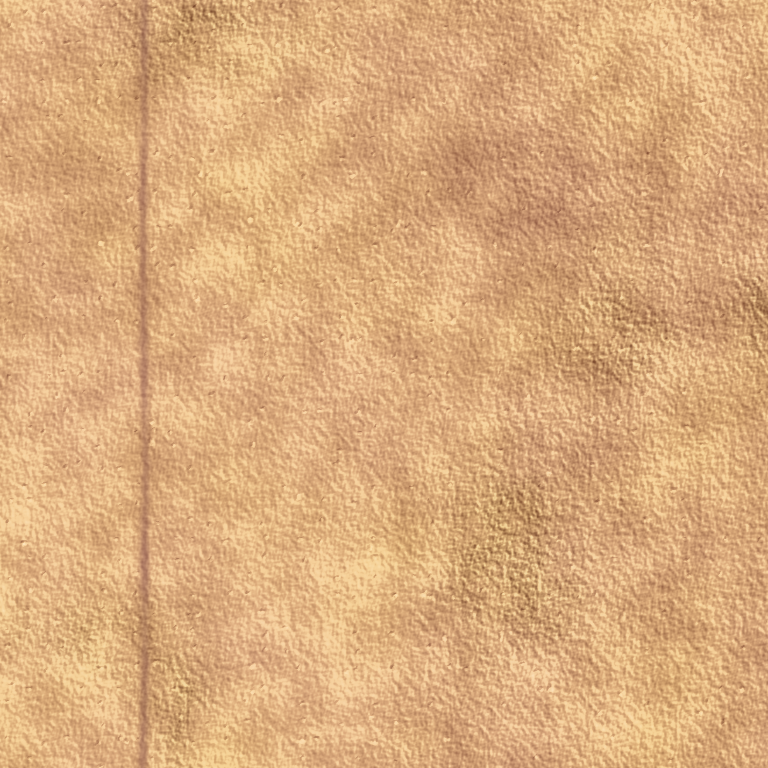
A three.js fragment shader for this texture:

```glsl
// Sandy, weathered plaster with fine lit grain, rough brown patches and one soft vertical seam.
varying vec2 vUv;

float hash(vec2 cell) {
  vec3 q = fract(vec3(cell.xyx) * vec3(0.1031, 0.1030, 0.0973));
  q += dot(q, q.yzx + 33.33);
  return fract((q.x + q.y) * q.z);
}

float cornerSlope(vec2 cell, vec2 offset) {
  float angle = 6.2832 * hash(cell);
  return dot(vec2(cos(angle), sin(angle)), offset);
}

float gradientNoise(vec2 p) {
  vec2 i = floor(p), f = fract(p);
  vec2 u = f * f * f * (f * (f * 6.0 - 15.0) + 10.0);
  vec2 e = vec2(1.0, 0.0);
  return mix(mix(cornerSlope(i, f), cornerSlope(i + e.xy, f - e.xy), u.x),
             mix(cornerSlope(i + e.yx, f - e.yx), cornerSlope(i + e.xx, f - e.xx), u.x), u.y);
}

float fbm(vec2 p) {
  float sum = 0.0, amplitude = 0.5;
  for (int i = 0; i < 5; i++) {
    sum += amplitude * gradientNoise(p);
    p = mat2(0.8, 0.6, -0.6, 0.8) * p * 2.03 + 17.3;
    amplitude *= 0.5;
  }
  return sum;
}

// Soft elliptical blot
float blot(vec2 p, vec2 centre, vec2 radius) {
  vec2 d = (p - centre) / radius;
  return exp(-dot(d, d));
}

// Height of the sandy surface
float grainHeight(vec2 p) {
  return 0.6 * gradientNoise(p * vec2(112.0, 98.0))
       + 0.42 * gradientNoise(p * vec2(225.0, 200.0) + 31.7)
       + 0.2 * gradientNoise(p * 330.0 + 71.3);
}

// Scattered chips: x is the bright rim, y the shadowed pit
vec2 chips(vec2 p, float density, float share, float seed) {
  vec2 q = p * density;
  vec2 cell = floor(q) + seed;
  vec2 centre = 0.3 + 0.4 * vec2(hash(cell + 5.1), hash(cell + 9.7));
  vec2 d = fract(q) - centre;
  float angle = 0.5 + 1.2 * (hash(cell + 3.3) - 0.5);
  d = mat2(cos(angle), -sin(angle), sin(angle), cos(angle)) * d;
  d += 0.08 * gradientNoise(p * 260.0);
  float size = mix(0.07, 0.14, hash(cell + 13.9));
  float rim = 1.0 - smoothstep(0.4, 1.3, length((d + vec2(0.0, 0.06)) / vec2(1.3, 0.8)) / size);
  float pit = 1.0 - smoothstep(0.4, 1.3, length((d - vec2(0.0, 0.07)) / vec2(1.6, 0.6)) / size);
  return vec2(rim, pit) * step(hash(cell + 1.7), share);
}

void main() {
  vec2 p = vUv;
  vec2 warped = p + 0.07 * vec2(fbm(p * 9.0), fbm(p * 9.0 + 40.0));

  // Rough worn patches
  float rough = blot(warped, vec2(0.67, 0.27), vec2(0.09, 0.11))
              + 0.65 * blot(warped, vec2(0.80, 0.57), vec2(0.09, 0.11))
              + 0.75 * blot(warped, vec2(1.00, 0.60), vec2(0.05, 0.07))
              + 0.70 * blot(warped, vec2(0.27, 0.96), vec2(0.11, 0.06))
              + 0.65 * blot(warped, vec2(0.23, 0.07), vec2(0.04, 0.12))
              + 0.50 * blot(warped, vec2(0.10, 0.17), vec2(0.08, 0.06));
  rough = clamp(rough * (0.95 + 2.2 * fbm(p * 24.0)), 0.0, 1.0);
  float coarse = smoothstep(0.3, 0.8, p.x + 0.6 * fbm(p * 4.0));

  // Broad stains and pale areas
  float stain = fbm(p * 3.2 + 8.4);
  float tone = 0.69 + 0.6 * stain + 0.75 * fbm(p * 15.0 + 2.6) - 0.06 * coarse;
  tone += 0.13 * blot(warped, vec2(0.43, 0.16), vec2(0.24, 0.20));
  tone += 0.10 * blot(warped, vec2(0.02, 0.42), vec2(0.07, 0.16));
  tone -= 0.08 * blot(warped, vec2(0.55, 0.76), vec2(0.30, 0.18));
  tone -= 0.25 * rough;

  // Grain lit from the upper right
  float relief = grainHeight(p) - grainHeight(p + vec2(0.0028, 0.0026));
  tone += relief * (0.68 + 0.22 * coarse + 0.75 * rough);

  // Pits on the smooth side, pale grit everywhere
  vec2 pits = chips(p, 42.0, mix(0.32, 0.10, coarse), 0.0);
  vec2 grit = chips(p + 0.013, 31.0, 0.09, 60.0);
  tone += 0.28 * pits.x - 0.42 * pits.y + 0.50 * grit.x - 0.25 * grit.y;

  // Vertical seam with a ragged soft edge
  float seamX = p.x - 0.188 - 0.004 * gradientNoise(vec2(1.5, p.y * 7.0))
              - 0.003 * gradientNoise(p * 70.0);
  float seam = exp(-pow(seamX / 0.0055, 2.0)) * (0.85 + 0.5 * gradientNoise(vec2(4.5, p.y * 16.0)));
  tone = mix(tone, 0.05 + 0.35 * relief, 0.82 * clamp(seam, 0.0, 1.0));
  tone -= 0.08 * exp(-pow(seamX / 0.016, 2.0));

  // Brown shadow through tan to cream light
  vec3 umber = vec3(0.67, 0.47, 0.33), tan = vec3(0.87, 0.68, 0.49), cream = vec3(0.96, 0.81, 0.60);
  vec3 color = mix(umber, tan, clamp(tone / 0.69, -0.8, 1.0));
  color = mix(color, cream, clamp((tone - 0.69) / 0.31, 0.0, 1.0));
  color += vec3(0.04, 0.10, 0.16) * clamp(tone - 1.0, 0.0, 0.9);

  // Yellow and rosy drift of hue
  float rosy = 0.5 * fbm(p * 5.0 + 55.0) - 0.4 * stain;
  color += vec3(0.01, -0.02, 0.11) * rosy + vec3(-0.02, 0.0, -0.02) * rough;
  color += vec3(-0.01, -0.01, 0.03) * seam;
  gl_FragColor = vec4(color, 1.0);
}
```
